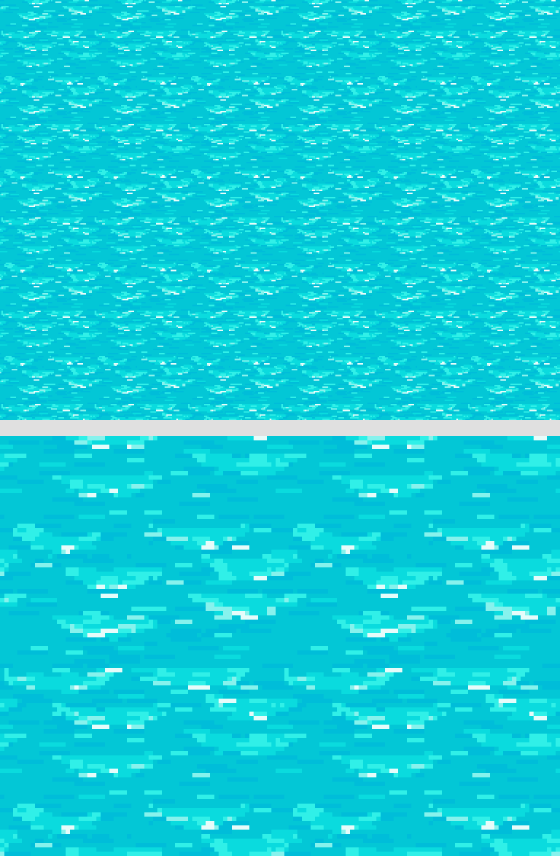
Top, the full canvas; bottom, a detail of the centre.
Give the GLSL for this texture, as a Shadertoy shader.

```glsl
// Tiled pixel-style turquoise water: staggered upturned ripples with broken glints.

const float TILES_ACROSS = 6.0;
const float GRID = 64.0;          // square cells along one tile side
const int ROWS = 6;               // pairs of ripples per tile
const int SAMPLES = 3;            // antialiasing samples per axis
const float TAU = 6.2831853;

// Tones from deepest water to brightest glint
const float DEEP = 0.0, WATER = 1.0, BODY = 2.0, BRIGHT = 3.0, PALE = 4.0, GLINT = 5.0;
const vec3 PALETTE[6] = vec3[6](
    vec3(0.00, 0.74, 0.85), vec3(0.01, 0.78, 0.84), vec3(0.04, 0.86, 0.87),
    vec3(0.19, 0.94, 0.91), vec3(0.53, 0.95, 0.93), vec3(0.90, 0.99, 0.98));

float hash(vec2 p) {
    vec3 q = fract(vec3(p.xyx) * 0.1031);
    q += dot(q, q.yzx + 33.33);
    return fract((q.x + q.y) * q.z);
}

// Random horizontal dash: x = value of the dash, y = place along it.
// Each row is shifted on its own; the cells wrap at the tile edge.
vec2 dash(vec2 cell, float runLength, float seed) {
    float shift = floor(hash(vec2(cell.y, seed)) * runLength);
    float along = (cell.x + shift) / runLength;
    float index = mod(floor(along), GRID / runLength);
    return vec2(hash(vec2(index + seed * 7.0, cell.y + seed)), fract(along));
}

// Shortest offset between two points of the repeating tile
vec2 wrapOffset(vec2 d) {
    return mod(d + 0.5 * GRID, GRID) - 0.5 * GRID;
}

// Lowest point of a ripple; side 0 is the right one of a pair, 1 the left
vec2 rippleCenter(float row, float side) {
    float phase = row * TAU / 3.0;
    float x = 53.2 - 32.0 * side + 7.7 * cos(phase + 1.12);
    float depth = 12.75 + row * GRID / float(ROWS) + 2.6 * sin(phase - 0.73);
    depth += (side - 0.5) * (2.75 + 2.3 * cos(phase + 0.3));
    return vec2(x, GRID - depth);
}

// Tone of one bowl-shaped ripple, lit along its lower edge
float rippleTone(vec2 d, float halfWidth, float shine, float rag, float sparkle) {
    float x = abs(d.x) / halfWidth;
    float h = d.y - 4.5 * x * x + 1.6 * (rag - 0.5);
    if (x > 1.0 || h < -0.7 || h > 4.3 * (1.0 - x * x)) return WATER;
    if (h < 0.4 && x < 0.32 && sparkle > 0.65 - 0.4 * shine) return GLINT;
    if (h < 0.6 && x < 0.7 && sparkle > 0.68) return PALE;
    if ((h < 1.3 && sparkle > 0.35) || sparkle > 0.9) return BRIGHT;
    return BODY;
}

// Loose dashes on open water
float looseTone(vec2 cell) {
    vec2 streak = dash(cell, 8.0, 3.0);
    vec2 fleck = dash(cell, 4.0, 11.0);
    float swell = sin(TAU * cell.y / GRID * 5.0 + 2.0 * sin(TAU * cell.x / GRID));
    float tone = WATER;
    if (streak.x < 0.21 + 0.08 * swell && streak.y < 0.8) tone = DEEP;
    if (streak.x > 0.95 && streak.y < 0.7) tone = BODY;
    if (fleck.x > 0.955) tone = BRIGHT;
    if (fleck.x > 0.982) tone = PALE;
    if (fleck.x > 0.994) tone = GLINT;
    return tone;
}

vec3 waterColor(vec2 tilePosition) {
    vec2 cell = floor(fract(tilePosition) * GRID);
    float rag = dash(cell, 4.0, 19.0).x;
    float sparkle = dash(cell, 4.0, 29.0).x;
    float crest = WATER;
    for (int row = 0; row < ROWS; row++) {
        for (int side = 0; side < 2; side++) {
            vec2 id = vec2(float(row), float(side));
            vec2 d = wrapOffset(cell + 0.5 - rippleCenter(id.x, id.y));
            float halfWidth = mix(10.0, 13.5, hash(id + 5.0));
            crest = max(crest, rippleTone(d, halfWidth, hash(id + 41.0), rag, sparkle));
        }
    }
    float loose = looseTone(cell);
    float tone = crest > WATER ? max(crest, loose) : loose;
    return PALETTE[int(tone)];
}

void mainImage(out vec4 fragColor, in vec2 fragCoord) {
    vec3 sum = vec3(0.0);
    for (int j = 0; j < SAMPLES; j++) {
        for (int i = 0; i < SAMPLES; i++) {
            vec2 jitter = (vec2(i, j) + 0.5) / float(SAMPLES) - 0.5;
            sum += waterColor((fragCoord + jitter) / iResolution.x * TILES_ACROSS);
        }
    }
    fragColor = vec4(sum / float(SAMPLES * SAMPLES), 1.0);
}
```
